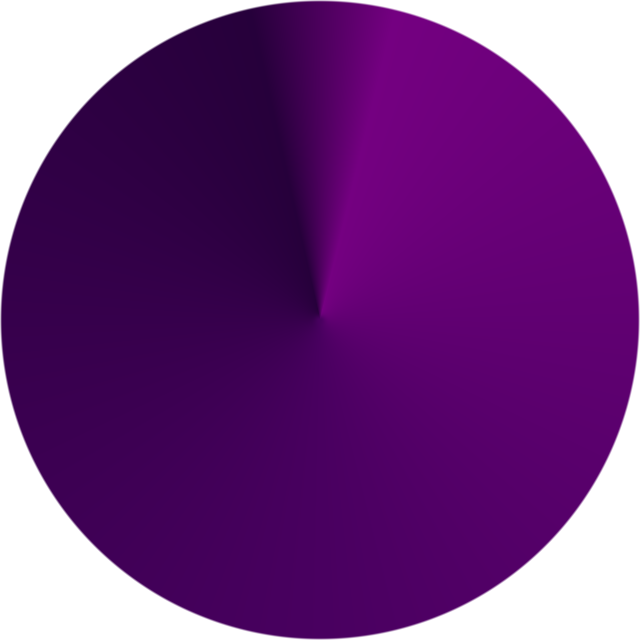
Give the GLSL for this background, as a WebGL 1 fragment shader.

```glsl
precision highp float;

// A purple disc on white, shaded by a conic gradient around its centre.
// The colour sweeps clockwise from bright to dark, then a narrow wedge
// at the top blends the dark end back into the bright start.

uniform vec2 u_resolution;

#define TAU 6.2831853
#define DISC_RADIUS 0.4985
#define EDGE_SOFTNESS 0.0022
#define SWEEP_START 0.038   // turns clockwise from the top
#define SWEEP_LENGTH 0.927  // turns; the rest is the blending wedge
#define TIP_RADIUS 0.008    // size of the softened centre

const vec3 WHITE = vec3(1.0);
const vec3 BRIGHT = vec3(0.455, 0.0, 0.505);
const vec3 MIDDLE = vec3(0.285, 0.0, 0.375);
const vec3 DARK = vec3(0.150, 0.0, 0.230);

// Colour at a clockwise angle, in turns from the start of the sweep.
vec3 conicColor(float turn) {
  float sweep = turn / SWEEP_LENGTH;
  vec3 color = mix(BRIGHT, MIDDLE, clamp(sweep * 2.0, 0.0, 1.0));
  color = mix(color, DARK, clamp(sweep * 2.0 - 1.0, 0.0, 1.0));
  float wedge = clamp((turn - SWEEP_LENGTH) / (1.0 - SWEEP_LENGTH), 0.0, 1.0);
  return mix(color, BRIGHT, wedge);
}

void main() {
  float side = min(u_resolution.x, u_resolution.y);
  vec2 p = (gl_FragCoord.xy - 0.5 * u_resolution) / side;
  float radius = length(p);

  // Clockwise angle from the top; the offset avoids atan(0, 0).
  float angle = atan(p.x, p.y + (radius < 1e-5 ? 1e-5 : 0.0));
  vec3 color = conicColor(fract(angle / TAU - SWEEP_START));

  // Soften the point where all the angles meet.
  float tip = radius / TIP_RADIUS;
  color = mix(color, MIDDLE, exp(-tip * tip));

  // Place the disc on the white ground, at least a pixel soft.
  float soft = max(EDGE_SOFTNESS, 0.75 / side);
  float outside = smoothstep(DISC_RADIUS - soft, DISC_RADIUS + soft, radius);
  gl_FragColor = vec4(mix(color, WHITE, outside), 1.0);
}
```
